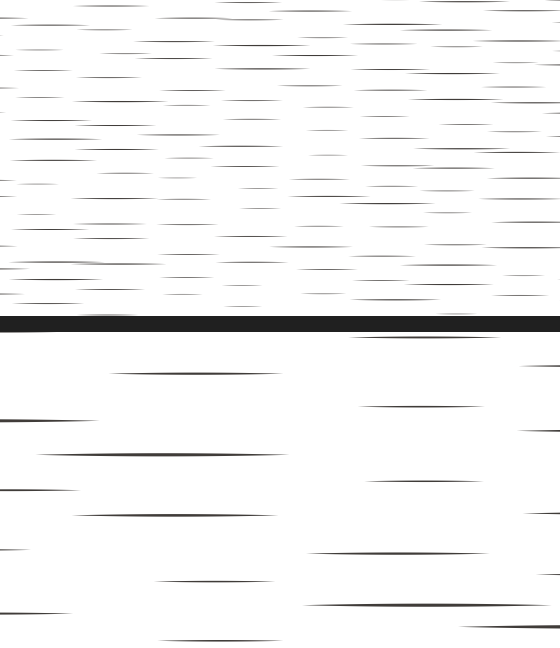
Top, the full canvas; bottom, a detail of the centre.
Give the GLSL for this pattern, as a WebGL 1 fragment shader.

```glsl
precision highp float;
// Scattered thin horizontal dashes on white, each a lens tapering to points.
// Staggered columns are cut into cells holding one jittered dash each; the
// dash's thickness follows its length, and pixel coverage is computed exactly.

uniform vec2 u_resolution;

// Lengths are in units of the canvas height.
const vec3 PAPER = vec3(1.0);
const vec3 INK = vec3(0.25, 0.235, 0.225);
const vec2 CELL = vec2(0.216, 0.0745);    // column width, row height
const vec2 JITTER = vec2(0.32, 0.46);     // full range, as a share of a cell
const float COLUMN_SHIFT = 0.04;          // offset of the first column
const float STAGGER = 0.382;              // row offset between columns
const float MIN_HALF_LENGTH = 0.060;
const float MAX_HALF_LENGTH = 0.158;
const float SLENDERNESS = 0.0125;         // thickness divided by length

// Three random values in 0..1 per cell.
vec3 hash3(vec2 cell) {
  vec3 q = fract(cell.xyx * vec3(0.1031, 0.1030, 0.0973) + 0.317);
  q += dot(q, q.yxz + 33.33);
  return fract((q.xxy + q.yzz) * q.zyx);
}

// Share of the pixel's height covered by a lens centred on the origin.
float dashCoverage(vec2 offset, float halfLength, float pixel) {
  float along = offset.x / halfLength;
  float halfWidth = SLENDERNESS * halfLength * max(0.0, 1.0 - along * along);
  float top = min(offset.y + 0.5 * pixel, halfWidth);
  float bottom = max(offset.y - 0.5 * pixel, -halfWidth);
  return clamp((top - bottom) / pixel, 0.0, 1.0);
}

void main() {
  float pixel = 1.0 / u_resolution.y;
  vec2 grid = (gl_FragCoord.xy * pixel - vec2(COLUMN_SHIFT, 0.0)) / CELL;
  float paperLeft = 1.0;

  // Dashes reach sideways into the neighbouring columns only.
  for (int i = -1; i <= 1; i++) {
    float column = floor(grid.x) + float(i);
    vec2 local = vec2(grid.x, grid.y + fract(column * STAGGER));
    vec2 cell = vec2(column, floor(local.y));
    vec3 random = hash3(cell);

    vec2 center = cell + 0.5 + (random.xy - 0.5) * JITTER;
    float halfLength = mix(MIN_HALF_LENGTH, MAX_HALF_LENGTH, random.z);
    paperLeft *= 1.0 - dashCoverage((local - center) * CELL, halfLength, pixel);
  }

  gl_FragColor = vec4(mix(INK, PAPER, paperLeft), 1.0);
}
```
